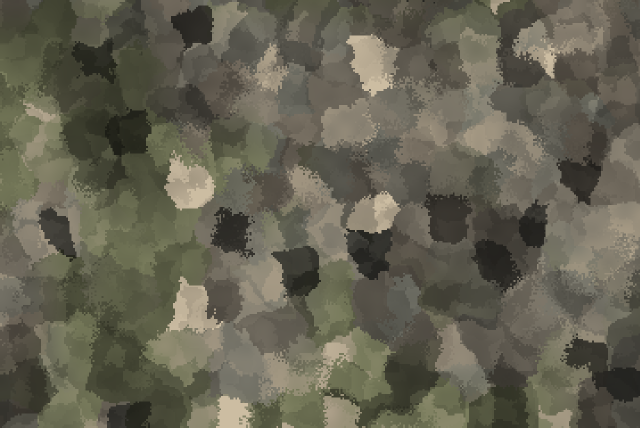
A WebGL 1 fragment shader for this pattern:

```glsl
precision highp float;
// Weathered camouflage: overlapping boxy Voronoi patches in olive, taupe and sand.
// Grain-snapped noise warps the patch borders into ragged, crumbling edges.
// Layered patch tones add up to one lightness, then a slow noise tints it.

uniform vec2 u_resolution;

float hash(vec2 p) {
  vec3 q = fract(vec3(p.xyx) * vec3(0.1031, 0.1030, 0.0973));
  q += dot(q, q.yzx + 33.33);
  return fract((q.x + q.y) * q.z);
}

vec2 hash2(vec2 p) {
  return vec2(hash(p), hash(p + vec2(57.3, 113.7)));
}

float noise(vec2 p) {
  vec2 i = floor(p), f = fract(p);
  f = f * f * (3.0 - 2.0 * f);
  return mix(mix(hash(i), hash(i + vec2(1.0, 0.0)), f.x),
             mix(hash(i + vec2(0.0, 1.0)), hash(i + vec2(1.0, 1.0)), f.x), f.y);
}

// Border displacement: four octaves of noise plus patchy per-grain scatter
vec2 raggedWarp(vec2 p) {
  vec2 warp = vec2(0.0);
  float amplitude = 0.034, scale = 13.0;
  for (int i = 0; i < 4; i++) {
    warp += amplitude * (vec2(noise(p * scale + 7.0), noise(p * scale + 91.0)) - 0.5);
    amplitude *= 0.62;
    scale *= 2.1;
  }
  float scatter = 0.004 + 0.016 * smoothstep(0.45, 0.8, noise(p * 9.0 + 31.0));
  return warp + scatter * (hash2(floor(p * 240.0) + 17.0) - 0.5);
}

// Identity of the nearest patch, measured with a partly square distance
vec2 patchId(vec2 p) {
  vec2 cell = floor(p), best = cell;
  float nearest = 9.0;
  for (int y = -1; y <= 1; y++) {
    for (int x = -1; x <= 1; x++) {
      vec2 id = cell + vec2(float(x), float(y));
      vec2 d = abs(id + 0.1 + 0.8 * hash2(id) - p);
      float dist = mix(length(d), max(d.x, d.y), 0.65);
      if (dist < nearest) {
        nearest = dist;
        best = id;
      }
    }
  }
  return best;
}

vec3 camouflage(vec2 p) {
  vec2 grain = (floor(p * 240.0) + 0.5) / 240.0;
  vec2 q = grain + raggedWarp(grain) + 3.0;

  vec2 broad = patchId(q * vec2(7.5, 6.5));
  vec2 medium = patchId(q * vec2(12.0, 10.5) + 40.0);
  vec2 small = patchId(q * 21.0 + 80.0);
  float mediumTone = hash(medium + 5.0);

  // Patch tones, with rare very dark and very light patches
  float tone = 1.8 * (hash(broad + 3.0) - 0.5) + 1.9 * (mediumTone - 0.5)
             + 0.9 * (hash(small + 9.0) - 0.5)
             + 1.7 * (noise(p * 3.0 + 12.0) - 0.5)
             + 0.35 * (noise(p * 26.0 + 5.0) - 0.5);
  tone += 1.2 * step(0.95, mediumTone) - 1.5 * step(mediumTone, 0.05);
  float light = clamp(0.372 + 0.105 * tone + 0.010 * tone * tone, 0.09, 0.74);

  // Tint: olive where the slow noise is high, warm taupe or cool grey elsewhere
  float olive = noise(p * 3.5 + 60.0) + 0.5 * (hash(broad + 21.0) - 0.5);
  vec3 neutral = mix(vec3(1.0, 1.0, 0.91), vec3(1.07, 0.99, 0.87), hash(medium + 33.0));
  vec3 tint = mix(neutral, vec3(1.0, 1.03, 0.76), smoothstep(0.4, 0.9, olive));
  tint = mix(tint, vec3(1.08, 1.0, 0.86), smoothstep(0.45, 0.62, light));
  return light * tint;
}

void main() {
  // Four samples per pixel smooth the grain edges
  vec3 color = vec3(0.0);
  for (int i = 0; i < 4; i++) {
    vec2 offset = vec2(mod(float(i), 2.0), floor(float(i) / 2.0)) * 0.5 - 0.25;
    color += camouflage((gl_FragCoord.xy + offset) / u_resolution.y);
  }
  gl_FragColor = vec4(color / 4.0, 1.0);
}
```
